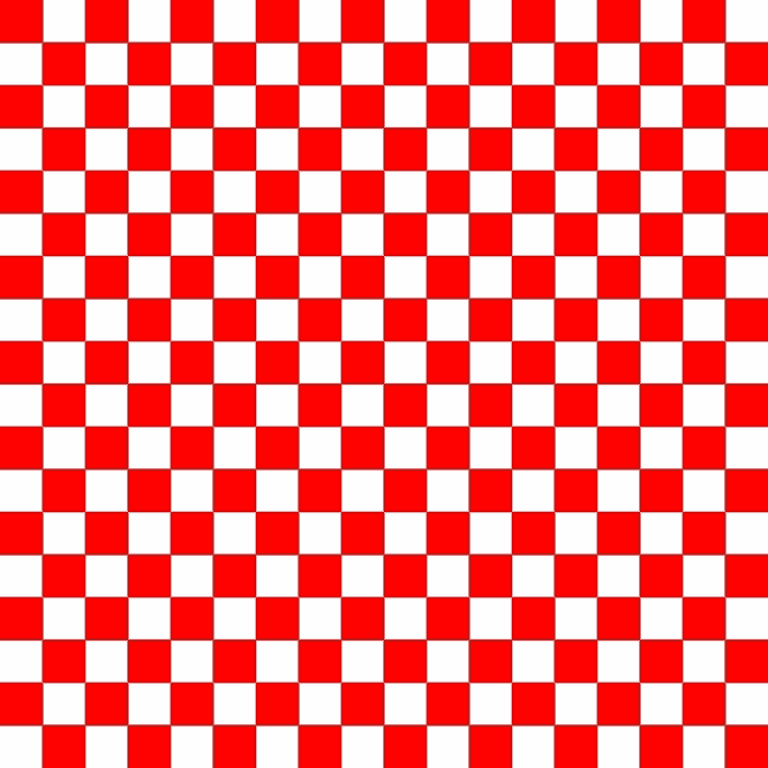
Reproduce this pattern procedurally as a WebGL 2 fragment shader.

```glsl
#version 300 es
precision highp float;
// Red and white checkerboard, 18 squares each way, with thin soft seams.
// Signed distances to the grid lines give both the checks and the seams;
// each seam is dark on its red side, pink on its white side.

uniform vec2 u_resolution;
out vec4 fragColor;

const float CELLS = 18.0;
const float SEAM_ON_RED = 0.038;    // half widths, in cells
const float SEAM_ON_WHITE = 0.026;

const vec3 WHITE = vec3(1.0, 0.995, 0.995);
const vec3 RED = vec3(0.995, 0.005, 0.005);
const vec3 BRIGHT_SEAM_RED = vec3(0.82, 0.03, 0.03);
const vec3 BRIGHT_SEAM_WHITE = vec3(0.89, 0.65, 0.65);
const vec3 DARK_SEAM_RED = vec3(0.70, 0.10, 0.09);
const vec3 DARK_SEAM_WHITE = vec3(0.88, 0.44, 0.44);

// Distance to the nearest grid line
float lineDistance(float x) {
  return abs(x - round(x));
}

// Smoothed square wave: +1 in even cells, -1 in odd cells
float cellSign(float x, float pixel) {
  float side = mod(floor(x), 2.0) < 0.5 ? 1.0 : -1.0;
  return side * clamp(2.0 * lineDistance(x) / pixel, 0.0, 1.0);
}

// Lay the seams of one axis over a colour; odd lines are darker
vec3 addSeam(vec3 color, float x, float redness, float pixel) {
  float index = round(x);
  float inside = step(0.5, index) * step(index, CELLS - 0.5);
  float odd = mod(index, 2.0);
  vec3 onRed = mix(BRIGHT_SEAM_RED, DARK_SEAM_RED, odd);
  vec3 onWhite = mix(BRIGHT_SEAM_WHITE, DARK_SEAM_WHITE, odd);
  float halfWidth = mix(SEAM_ON_WHITE, SEAM_ON_RED, redness);
  float cover = clamp((halfWidth - lineDistance(x)) / pixel + 0.5, 0.0, 1.0);
  return mix(color, mix(onWhite, onRed, redness), cover * inside);
}

void main() {
  vec2 grid = gl_FragCoord.xy / u_resolution * CELLS;
  vec2 pixel = CELLS / u_resolution;

  // Checks: the lower left square is white
  float redness = 0.5 - 0.5 * cellSign(grid.x, pixel.x) * cellSign(grid.y, pixel.y);
  vec3 color = mix(WHITE, RED, redness);

  // Seams
  color = addSeam(color, grid.x, redness, pixel.x);
  color = addSeam(color, grid.y, redness, pixel.y);

  fragColor = vec4(color, 1.0);
}
```
